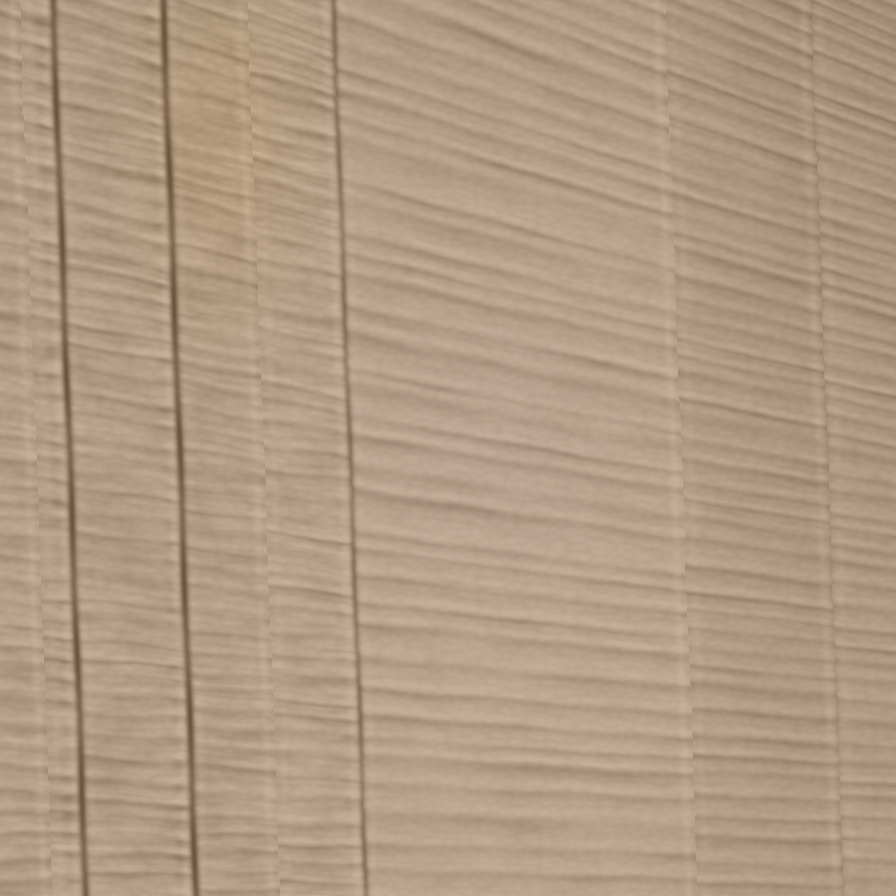
A WebGL 2 fragment shader for this texture:

```glsl
#version 300 es
precision highp float;
// Combed beige plaster: slanted upright panels filled with fine converging grooves.
uniform vec2 u_resolution;
out vec4 outColor;

const vec3 SHADOW = vec3(0.63, 0.54, 0.45);
const vec3 PLASTER = vec3(0.74, 0.65, 0.56);
const vec3 SEAM = vec3(0.42, 0.33, 0.24);

// Panel borders from left to right, their darkness, and grooves per unit in each panel
const float BORDER[7] = float[](0.022, 0.059, 0.182, 0.276, 0.372, 0.742, 0.905);
const float DARKNESS[7] = float[](0.0, 1.0, 1.0, 0.0, 0.6, 0.0, 0.12);
const float GROOVES[8] = float[](38.0, 40.0, 43.0, 42.0, 40.0, 30.0, 34.0, 35.0);

float hash(vec2 p) {
  p = fract(p * vec2(0.1031, 0.1137));
  p += dot(p, p.yx + 33.33);
  return fract((p.x + p.y) * p.x * 43.7);
}

// Cellular noise: distance to the nearest scattered point
float cells(vec2 p) {
  vec2 id = floor(p), f = fract(p);
  float nearest = 2.0;
  for (int y = -1; y <= 1; y++)
    for (int x = -1; x <= 1; x++) {
      vec2 o = vec2(x, y), c = id + o + 50.0;
      vec2 point = o + vec2(hash(c), hash(c + 71.3));
      nearest = min(nearest, length(point - f));
    }
  return nearest;
}

float bell(float d, float width) {
  d /= width;
  return exp(-d * d);
}

// Signed relief of one set of grooves: dark cut with a lit lip above it
float combed(float t, float along, float seed) {
  float relief = 0.0;
  float id = floor(t);
  for (float i = -1.0; i <= 1.0; i++) {
    float line = id + i;
    float rnd = hash(vec2(line + 60.0, seed + 9.0));
    float d = t - line - 0.5 - 0.35 * (rnd - 0.5);
    float depth = mix(0.5, 1.05, hash(vec2(line + 90.0, seed + 23.0)));
    depth *= 0.85 + 0.25 * sin(along * 17.0 + rnd * 40.0);
    relief += depth * (0.5 * bell(d - 0.32, 0.2) - bell(d, mix(0.13, 0.2, rnd))
      - 0.25 * bell(d + 0.24, 0.2));
  }
  return relief;
}

void main() {
  vec2 p = gl_FragCoord.xy / u_resolution;
  float s = p.x - 0.037 * (1.0 - p.y) + 0.0006 * sin(p.y * 23.0);

  int panel = 0;
  for (int i = 0; i < 7; i++) panel += int(s > BORDER[i]);
  float seed = float(panel) * 7.0;
  float rough = 1.0 - smoothstep(0.365, 0.38, s);

  // Grooves fall to the right, steeper toward the top
  float v = (p.y + 0.08) * exp(0.25 * p.x + 0.1 * p.x * p.x * p.y);
  float t = v * GROOVES[panel] + seed * 0.37;
  t += 0.16 * sin(v * 31.0 + seed) + 0.06 * sin(v * 83.0 + seed * 2.0);
  t += mix(0.025, 0.07, rough) * sin(s * 43.0 + v * 29.0 + seed);
  float relief = combed(t, s, seed);
  float fine = combed(t * 1.9 + 0.1 * sin(s * 31.0 + v * 19.0), s * 2.0, seed + 3.0);

  // Broad light, dimmer at the upper right, with worn patches and streaks
  float patches = cells(vec2(s * 11.0, v * 15.0) + seed);
  float streaks = cells(vec2(s * 24.0, v * 85.0) + seed);
  float grain = cells(p * vec2(90.0, 140.0));
  float tone = 0.74 - 0.42 * smoothstep(0.68, 1.0, p.x) * (0.35 + 0.65 * p.y);
  tone += 0.22 * bell(length((p - vec2(0.57, 0.25)) * vec2(1.2, 0.7)), 0.35);
  tone -= 0.06 * rough + 0.14 * float(panel == 6) + 0.06 * float(panel == 3);
  tone -= 0.1 * smoothstep(0.75, 1.0, p.y);
  tone += 0.3 * (0.47 - patches) * mix(0.5, 1.2, rough);
  tone += mix(0.22, 0.5, rough) * (0.45 - streaks) + 0.3 * (0.45 - grain);
  tone += relief * mix(0.68, 0.58, rough) * (0.75 + 0.5 * patches);
  tone += fine * mix(0.1, 0.2, rough);

  // Panel borders: pale lips around thin cuts, with ragged groove ends
  float cut = 0.0;
  for (int i = 0; i < 7; i++) {
    float d = s - BORDER[i];
    float dark = DARKNESS[i];
    float wear = 0.85 + 0.15 * sin(p.y * 41.0 + float(i) * 3.0);
    tone += 0.32 * wear * (bell(d + 0.009, 0.005) + 0.5 * bell(d - 0.01, 0.005));
    tone += 0.5 * relief * bell(d + 0.014, 0.008) * dark;
    cut = max(cut, dark * wear * bell(d, mix(0.0022, 0.0042, dark)));
  }

  vec3 color = mix(SHADOW, PLASTER, clamp(tone, -0.5, 1.3));
  // Rosy centre and a faint ochre stain at the upper left
  color += vec3(0.001, -0.004, 0.007) * bell(length(p - vec2(0.55, 0.5)), 0.35);
  color += vec3(0.008, 0.0, -0.028) * bell(length((p - vec2(0.25, 0.85)) * vec2(2.2, 1.0)), 0.17);
  color = mix(color, SEAM, clamp(cut, 0.0, 1.0));
  outColor = vec4(color, 1.0);
}
```
